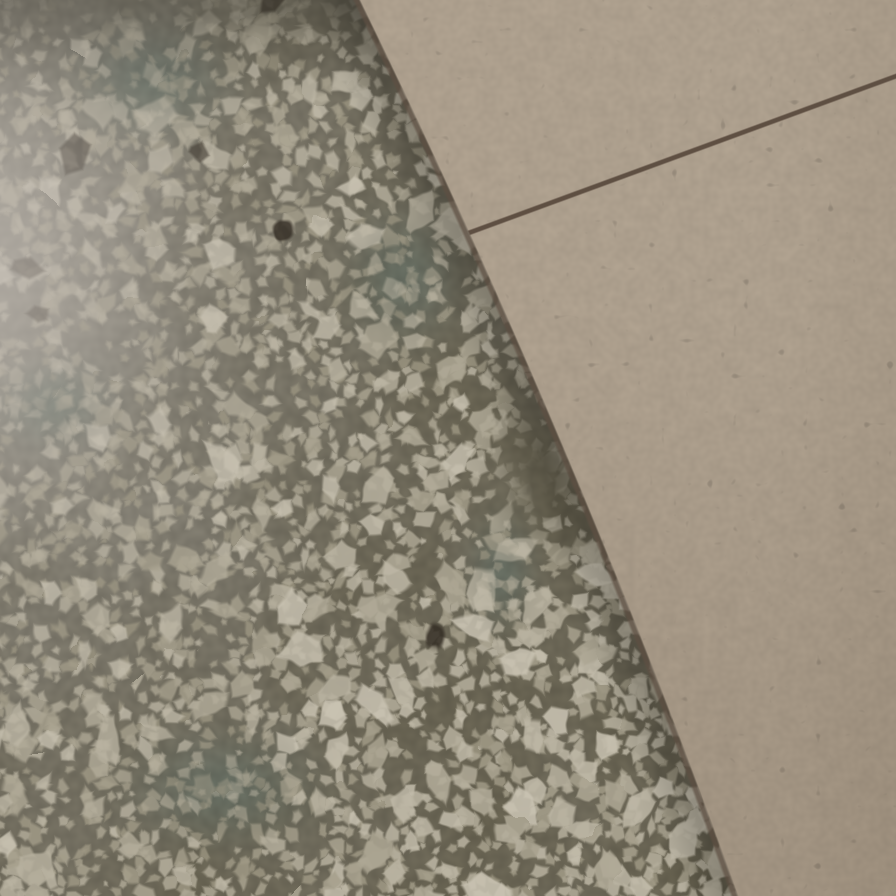
Give the GLSL for this texture, as a WebGL 2 fragment shader.

```glsl
#version 300 es
precision highp float;
// Speckled terrazzo floor meeting beige tiles along a slanted seam, lit from the left.

uniform vec2 u_resolution;
out vec4 outColor;

// Palette
const vec3 CEMENT_WARM = vec3(0.385, 0.365, 0.295);
const vec3 CEMENT_COOL = vec3(0.490, 0.475, 0.430);
const vec3 CEMENT_GREEN = vec3(0.385, 0.425, 0.385);
const vec3 CHIP_DULL = vec3(0.600, 0.575, 0.495);
const vec3 CHIP_PALE = vec3(0.790, 0.765, 0.700);
const vec3 GLARE = vec3(0.800, 0.775, 0.750);
const vec3 TILE_LIGHT = vec3(0.675, 0.622, 0.552);
const vec3 TILE_SHADE = vec3(0.605, 0.550, 0.480);
const vec3 GROUT = vec3(0.370, 0.310, 0.260);
const vec3 PIT = vec3(0.200, 0.175, 0.140);

// Layout, in canvas units
const float SEAM_FOOT = 0.823;
const float SEAM_LEAN = 0.422;
const float SEAM_BOW = 0.065;
const vec2 JOINT_START = vec2(0.523, 0.740);
const vec2 JOINT_END = vec2(1.0, 0.915);
const float JOINT_HALF_WIDTH = 0.0026;
const int CHIP_LAYERS = 4;
const float CHIP_GRID = 68.0;
const float CHIP_GROWTH = 0.70;
const int CHIP_SIDES = 5;

vec2 hash2(vec2 p) {
    vec3 q = fract(p.xyx * vec3(0.1031, 0.1030, 0.0973));
    q += dot(q, q.yzx + 33.33);
    return fract((q.xx + q.yz) * q.zy);
}

mat2 rotation(float a) {
    return mat2(cos(a), sin(a), -sin(a), cos(a));
}

float gradDot(vec2 cell, vec2 corner, vec2 f) {
    float a = 6.2832 * hash2(cell + corner).x;
    return dot(vec2(cos(a), sin(a)), f - corner);
}

float gradientNoise(vec2 p) {
    vec2 i = floor(p), f = p - i;
    vec2 w = f * f * f * (f * (f * 6.0 - 15.0) + 10.0);
    float low = mix(gradDot(i, vec2(0, 0), f), gradDot(i, vec2(1, 0), f), w.x);
    float high = mix(gradDot(i, vec2(0, 1), f), gradDot(i, vec2(1, 1), f), w.x);
    return mix(low, high, w.y);
}

float blob(vec2 p, vec2 center, vec2 radius) {
    vec2 q = (p - center) / radius;
    return exp(-dot(q, q));
}

// Irregular convex stones on a jittered grid: x = coverage, y = paleness
vec2 chipLayer(vec2 p, float grid, float share, float soft, float seed) {
    vec2 g = p * grid + seed * 17.0;
    vec2 home = floor(g), result = vec2(0);
    for (int k = 0; k < 9; k++) {
        vec2 cell = home + vec2(k % 3 - 1, k / 3 - 1);
        vec2 place = hash2(cell + 31.0), kind = hash2(cell + 97.0);
        if (kind.x > share) continue;
        vec2 q = rotation(6.2832 * kind.y) * (g - cell - place);
        q.x *= mix(0.55, 1.0, place.y);
        float size = mix(0.20, 0.42, place.x);
        float dist = -1.0;
        for (int s = 0; s < CHIP_SIDES; s++) {
            vec2 r = hash2(cell + float(s) * 7.3 + 5.0);
            float a = (float(s) + 0.6 * r.x) * 6.2832 / float(CHIP_SIDES);
            dist = max(dist, dot(q, vec2(cos(a), sin(a))) - size * mix(0.65, 1.1, r.y));
        }
        float cover = 1.0 - smoothstep(-soft * grid, soft * grid, dist);
        if (cover > result.x) result = vec2(cover, hash2(cell + 211.0).x);
    }
    return result;
}

vec3 terrazzo(vec2 p, float seamDist, float px) {
    float cloud = gradientNoise(p * 7.0) + 0.5 * gradientNoise(p * 17.0);
    float glare = blob(p, vec2(-0.02, 0.70), vec2(0.19, 0.25));
    float haze = blob(p, vec2(0.0, 0.65), vec2(0.35, 0.50));
    // Cement with cool light and greenish stains
    vec3 color = mix(CEMENT_WARM, CEMENT_COOL, clamp(haze + 0.20 + 0.3 * cloud, 0.0, 1.0));
    float stain = blob(p, vec2(0.25, 0.12), vec2(0.08, 0.05))
                + blob(p, vec2(0.17, 0.91), vec2(0.07, 0.05))
                + blob(p, vec2(0.45, 0.69), vec2(0.05, 0.06))
                + blob(p, vec2(0.56, 0.36), vec2(0.03, 0.05))
                + blob(p, vec2(0.06, 0.55), vec2(0.05, 0.04));
    color = mix(color, CEMENT_GREEN, 0.75 * min(stain, 1.0));
    color *= 1.0 + 0.10 * gradientNoise(p * 85.0);
    // Stones, fine to coarse, sparser in stains and along the dark seam
    float bare = max(0.5 * min(stain, 1.0), blob(p, vec2(0.60, 0.47), vec2(0.045, 0.07)));
    bare = max(bare, 0.7 * smoothstep(0.93, 1.0, p.y));
    vec2 warped = p + 0.003 * vec2(gradientNoise(p * 60.0), gradientNoise(p * 60.0 + 40.0));
    float soft = max(px, mix(0.0017, 0.0026, haze));
    float grid = CHIP_GRID;
    for (int i = 0; i < CHIP_LAYERS; i++) {
        float coarse = float(i) / float(CHIP_LAYERS - 1);
        float share = mix(0.65, 0.30, coarse) * mix(1.0, 1.0 - 0.85 * haze, coarse);
        vec2 chip = chipLayer(warped, grid, share, soft, float(i) + 1.0);
        vec3 stone = mix(CHIP_DULL, CHIP_PALE, clamp(chip.y * 0.75 + coarse * 0.35, 0.0, 1.0));
        color = mix(color, stone, chip.x * (1.0 - bare) * mix(0.88, 0.65, haze));
        grid *= CHIP_GROWTH;
    }
    // Pits, window glare and shading by the seam
    vec2 wobble = p + 0.004 * gradientNoise(p * 70.0);
    float pits = smoothstep(0.014, 0.009, length(wobble - vec2(0.316, 0.743)))
               + smoothstep(0.015, 0.008, length((wobble - vec2(0.486, 0.290)) * vec2(1.2, 0.8)));
    pits += 0.7 * chipLayer(p, 24.0, 0.04, soft, 9.0).x * smoothstep(0.35, 0.6, p.y);
    color = mix(color, PIT, 0.85 * min(pits, 1.0));
    color = mix(color, GLARE, 0.60 * glare);
    color *= 1.0 - 0.22 * smoothstep(-0.07, 0.0, seamDist);
    return color * (1.0 - 0.14 * smoothstep(0.88, 1.0, p.y));
}

vec3 tile(vec2 p, float px) {
    float shade = smoothstep(0.75, 0.0, p.y) * 0.65 + 0.25 * smoothstep(0.85, 1.0, p.x);
    vec3 color = mix(TILE_LIGHT, TILE_SHADE, shade);
    color *= 1.0 + 0.035 * gradientNoise(p * 130.0) + 0.03 * gradientNoise(p * 45.0);
    float speck = smoothstep(0.42, 0.62, gradientNoise(p * 75.0 + 9.0));
    color *= 1.0 - 0.13 * speck;
    vec2 along = normalize(JOINT_END - JOINT_START);
    float joint = abs(dot(p - JOINT_START, vec2(-along.y, along.x)));
    float soft = max(px, 0.0012);
    return mix(GROUT, color, smoothstep(JOINT_HALF_WIDTH - soft, JOINT_HALF_WIDTH + soft, joint));
}

void main() {
    vec2 p = gl_FragCoord.xy / u_resolution;
    float px = 1.0 / min(u_resolution.x, u_resolution.y);
    float seamX = SEAM_FOOT - SEAM_LEAN * p.y + SEAM_BOW * p.y * (1.0 - p.y);
    float seamDist = (p.x - seamX) / length(vec2(1.0, SEAM_LEAN));
    float soft = max(px, 0.0015);
    vec3 color = mix(terrazzo(p, seamDist, px), tile(p, px), smoothstep(-soft, soft, seamDist));
    // Dark gap between the two floors
    float gap = smoothstep(0.005, 0.001, abs(seamDist + 0.003));
    outColor = vec4(mix(color, GROUT, 0.70 * gap), 1.0);
}
```
